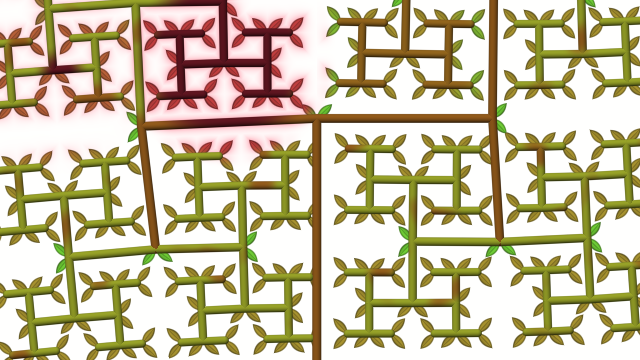
Reproduce this pattern procedurally as a Shadertoy shader.

```glsl
const vec3 OLIVE = vec3(0.57, 0.61, 0.15);
const vec3 BROWN = vec3(0.55, 0.34, 0.10);
const vec3 MAROON = vec3(0.36, 0.08, 0.12);
const vec3 TAN_LEAF = vec3(0.64, 0.56, 0.18);
const vec3 GREEN_LEAF = vec3(0.42, 0.78, 0.20);
const vec3 RED_LEAF = vec3(0.74, 0.24, 0.24);
const vec3 GLOW = vec3(1.0, 0.55, 0.62);

vec2 gradientAt(vec2 cell) {
    float h = fract(sin(dot(cell, vec2(127.1, 311.7))) * 4375.85);
    return vec2(cos(6.2832 * h), sin(6.2832 * h));
}

float gradientNoise(vec2 p) {
    vec2 i = floor(p), f = fract(p);
    vec2 u = f * f * (3.0 - 2.0 * f);
    vec2 e = vec2(1.0, 0.0);
    float low = mix(dot(gradientAt(i), f), dot(gradientAt(i + e), f - e), u.x);
    float high = mix(dot(gradientAt(i + e.yx), f - e.yx),
                     dot(gradientAt(i + 1.0), f - 1.0), u.x);
    return mix(low, high, u.y);
}

vec2 rotate(vec2 v, float angle) {
    float c = cos(angle), s = sin(angle);
    return vec2(c * v.x - s * v.y, s * v.x + c * v.y);
}

// Soft disc that is 1 at its core and 0 beyond the outer radius
float patchMask(vec2 p, vec2 center, float inner, float outer) {
    return 1.0 - smoothstep(inner, outer, length(p - center));
}

// Lean of a branch from its place in the crown
float sway(vec2 p, int level, float down) {
    float lean = 0.035 + 0.05 * cos(3.0 * p.x - 0.1) + 0.03 * (0.6 - p.y);
    if (level == 0) return 0.0;
    if (level == 1) return 0.8 * lean;
    return lean + (level == 2 ? 0.05 * down : 0.0);
}

// Offset from the nearest point on a segment
vec2 segmentOffset(vec2 p, vec2 a, vec2 b) {
    vec2 ab = b - a;
    return p - a - ab * clamp(dot(p - a, ab) / dot(ab, ab), 0.0, 1.0);
}

// Pointed leaf: x is the distance, y runs from -1 to 1 across the blade
vec2 leafShape(vec2 p, vec2 dir, float size, float halfWidth) {
    vec2 q = vec2(dot(p, dir), dot(p, vec2(-dir.y, dir.x)));
    float t = q.x / size;
    float blade = halfWidth * 4.0 * t * (1.0 - t);
    return vec2(0.8 * (abs(q.y) - blade), q.y / max(blade, 0.001));
}

vec3 shadeLeaf(vec3 tint, float across, float dist) {
    float rim = smoothstep(-0.005, 0.0, dist);
    float vein = 1.0 - smoothstep(0.05, 0.25, abs(across));
    float light = 0.98 + 0.12 * clamp(across, -1.0, 1.0);
    return tint * light * (1.0 - 0.42 * rim) * (1.0 - 0.18 * vein);
}

vec3 shadeBark(vec3 tint, vec2 n) {
    float z = sqrt(max(0.0, 1.0 - dot(n, n)));
    float light = max(0.0, dot(vec3(n, z), normalize(vec3(-0.25, 0.55, 0.85))));
    return tint * (0.38 + 0.68 * light);
}

float cover(float dist, float pixel) {
    return 1.0 - smoothstep(-0.7 * pixel, 0.7 * pixel, dist);
}

void mainImage(out vec4 fragColor, in vec2 fragCoord) {
    vec2 p = fragCoord / iResolution.y;
    p.x += 0.5 * (16.0 / 9.0 - iResolution.x / iResolution.y);
    float pixel = 1.0 / iResolution.y;

    // Seasonal areas of the crown
    float red = max(patchMask(p, vec2(0.63, 0.84), 0.25, 0.31),
                    0.6 * patchMask(p, vec2(0.12, 0.82), 0.20, 0.32));
    float maroon = max(patchMask(p, vec2(0.63, 0.84), 0.18, 0.27),
                       patchMask(p, vec2(0.17, 0.80), 0.02, 0.08));
    float spring = patchMask(p, vec2(1.12, 0.86), 0.18, 0.28);
    float grain = gradientNoise(p * 9.0);

    vec2 node = vec2(0.88, -0.05), axis = vec2(0.0, 1.0);
    float len = 0.721;
    float leafDist = 1.0, barkDist = 1.0;
    vec3 leafColor = TAN_LEAF, barkColor = BROWN;

    // Follow the half of the tree that holds this point
    for (int level = 0; level < 8; level++) {
        float age = float(level);
        vec2 dir = rotate(axis, sway(node + axis * len, level, max(0.0, -axis.y)));
        vec2 tip = node + dir * len;

        // Two leaves spread from the branch tip
        float fresh = level < 4 ? 1.0 : spring * smoothstep(0.11, 0.23, abs(p.x - 1.12));
        vec3 leafTint = mix(mix(TAN_LEAF, GREEN_LEAF, fresh), RED_LEAF, red);
        for (float side = -1.0; side < 2.0; side += 2.0) {
            vec2 leaf = leafShape(p - tip, rotate(dir, side * 0.82), 0.058, 0.0115);
            if (leaf.x < leafDist) {
                leafDist = leaf.x;
                leafColor = shadeLeaf(leafTint, leaf.y, leaf.x);
            }
        }

        // Round branch, brown when old
        float radius = 0.0125 - 0.0002 * age;
        vec2 offset = segmentOffset(p, node, tip);
        float dist = length(offset) - radius;
        if (dist < barkDist) {
            float youngLimb = smoothstep(0.65, 0.71, p.y) * step(p.x, 0.5) * step(1.5, age);
            float wood = (1.0 - smoothstep(2.0, 3.0, age)) * (1.0 - youngLimb);
            wood = max(wood, max(0.85 * spring, smoothstep(0.1, 0.5, grain)));
            barkDist = dist;
            barkColor = shadeBark(mix(mix(OLIVE, BROWN, wood), MAROON, maroon), offset / radius);
        }

        // Fork at a right angle and keep the nearer side
        vec2 across = vec2(-dir.y, dir.x);
        float fork = dot(p - tip, across) < 0.0 ? -1.0 : 1.0;
        axis = fork * vec2(-axis.y, axis.x);
        node = tip;
        len = level == 0 ? 0.488 : len * 0.705;
    }

    // Pale sky, red halo, leaves, then wood
    float halo = exp(-90.0 * max(0.0, min(leafDist, barkDist)));
    vec3 color = mix(vec3(1.0, 1.0, 0.995), GLOW, 0.6 * red * halo);
    color = mix(color, leafColor, cover(leafDist, pixel));
    color = mix(color, barkColor, cover(barkDist, pixel));
    fragColor = vec4(color, 1.0);
}
```
